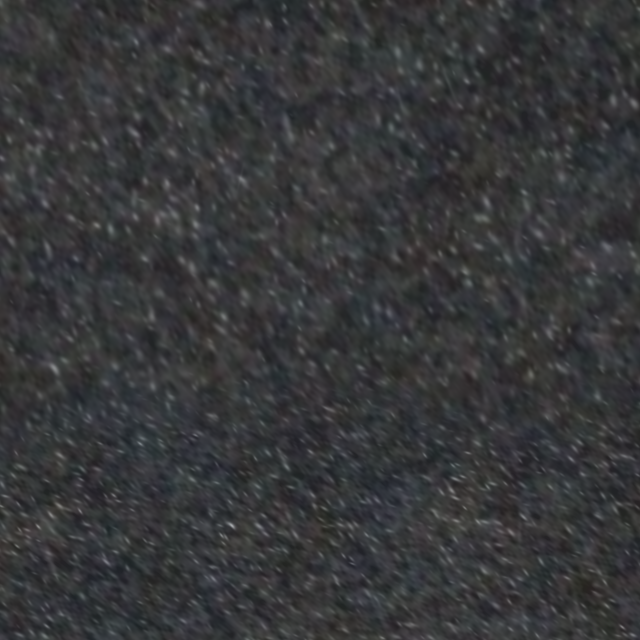
A three.js fragment shader for this texture:

```glsl
// Dark charcoal felt with slanted pale fibre flecks, finer and crisper near the bottom.
varying vec2 vUv;

const vec3 CHARCOAL = vec3(0.201, 0.204, 0.211);
const vec3 FIBRE = vec3(0.98, 1.0, 1.0);
const vec3 WARM_COOL = vec3(0.034, 0.002, -0.034);
const vec3 GREEN_VIOLET = vec3(-0.018, 0.018, -0.012);

float hash(vec2 p) {
  vec3 q = fract(p.xyx * vec3(0.1031, 0.1030, 0.0973));
  q += dot(q, q.yzx + 33.33);
  return fract((q.x + q.y) * q.z);
}

// Smooth noise centred on zero, from -0.5 to 0.5
float noise(vec2 p) {
  vec2 cell = floor(p);
  vec2 f = fract(p);
  f = f * f * (3.0 - 2.0 * f);
  float low = mix(hash(cell), hash(cell + vec2(1.0, 0.0)), f.x);
  float high = mix(hash(cell + vec2(0.0, 1.0)), hash(cell + 1.0), f.x);
  return mix(low, high, f.y) - 0.5;
}

// Coordinates along and across a direction
vec2 alongAcross(vec2 p, float angle) {
  float c = cos(angle);
  float s = sin(angle);
  return vec2(c * p.x + s * p.y, c * p.y - s * p.x);
}

// Two octaves of noise stretched along the nap
float nap(vec2 uv, float angle, vec2 frequency) {
  vec2 p = alongAcross(uv, angle) * frequency + 40.0;
  return 0.10 * noise(p) + 0.06 * noise(p * 2.1 + 17.3);
}

// Scattered soft ellipses; rarity raises the share of faint ones
float flecks(vec2 uv, float density, float angle, float spread, vec2 size, float rarity, float seed) {
  vec2 p = uv * density;
  vec2 home = floor(p);
  float sum = 0.0;
  for (int j = -1; j <= 1; j++) {
    for (int i = -1; i <= 1; i++) {
      vec2 cell = home + vec2(float(i), float(j));
      vec2 id = cell + seed;
      vec2 centre = cell + vec2(hash(id + 3.7), hash(id + 51.1));
      float turn = angle + spread * (hash(id + 87.9) - 0.5);
      vec2 grow = size * (0.7 + 0.6 * hash(id + 23.5));
      vec2 d = alongAcross(p - centre, turn) / grow;
      sum += pow(hash(id + 131.3), rarity) * exp(-0.5 * dot(d, d));
    }
  }
  return sum;
}

void main() {
  vec2 uv = vUv;

  // The crisp lower zone has a wavering upper border
  float border = uv.y + 0.10 * noise(uv * 5.0 + 9.0);
  float crisp = 1.0 - smoothstep(0.28, 0.42, border);

  // Woolly ground and broad mottling
  float softNap = nap(uv, -0.95, vec2(48.0, 78.0));
  float fineNap = 1.1 * nap(uv, -0.65, vec2(60.0, 115.0));
  float mottle = 0.04 * noise(uv * 6.0 + 3.0) + 0.035 * noise(uv * 17.0 + 61.0);
  float tone = mix(softNap, fineNap, crisp) + mottle;

  // Pale fibre ends and a few long stray hairs
  float softFlecks = 0.19 * flecks(uv, 52.0, -0.95, 0.9, vec2(0.29, 0.16), 3.0, 11.0);
  float crispFlecks = 0.24 * flecks(uv, 72.0, -0.62, 0.7, vec2(0.33, 0.12), 3.2, 205.0);
  float glints = 0.17 * flecks(uv, 40.0, -0.75, 0.8, vec2(0.17, 0.075), 8.0, 330.0);
  float hairs = 0.08 * flecks(uv, 11.0, -1.25, 1.2, vec2(0.22, 0.025), 6.0, 417.0);
  float patchiness = 1.0 + 0.9 * noise(uv * 11.0 + 28.0);
  float pale = mix(softFlecks, crispFlecks, crisp) * patchiness + glints + hairs;

  // Faint drifts of colour
  float warmth = 0.7 * noise(uv * 34.0 + 73.0) + 0.5 * noise(uv * 12.0 + 5.0);
  float greenness = noise(uv * 41.0 + 119.0);
  vec3 tint = WARM_COOL * warmth + GREEN_VIOLET * greenness;

  vec3 colour = max(CHARCOAL + tone, vec3(0.135, 0.138, 0.145));
  gl_FragColor = vec4(colour + tint + FIBRE * pale, 1.0);
}
```
